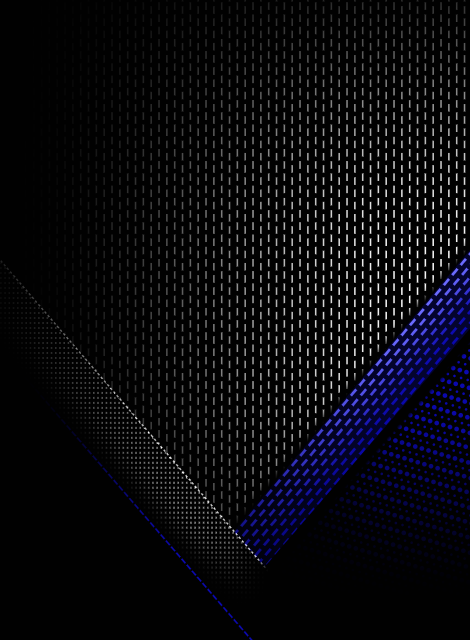
Write a Shadertoy shader that draws this background.

```glsl
const vec3 BASE = vec3(0.004);
const vec3 SILVER = vec3(0.96);
const vec3 DEEP_BLUE = vec3(0.012, 0.012, 0.15);
const vec3 ROYAL_BLUE = vec3(0.04, 0.03, 0.68);
const vec3 PALE_BLUE = vec3(0.42, 0.42, 1.0);

// Signed distance to a sloped line, positive above it
float lineDistance(vec2 p, vec2 anchor, float slope) {
    return (p.y - anchor.y - slope * (p.x - anchor.x)) / sqrt(1.0 + slope * slope);
}

float coverage(float d, float pixel) {
    return clamp(0.5 - d / pixel, 0.0, 1.0);
}

// Coordinates along and across a line of the given slope
vec2 alignTo(vec2 p, float slope) {
    vec2 along = normalize(vec2(1.0, slope));
    return vec2(dot(p, along), dot(p, vec2(-along.y, along.x)));
}

float box(vec2 p, vec2 halfSize) {
    vec2 q = abs(p) - halfSize;
    return length(max(q, 0.0)) + min(max(q.x, q.y), 0.0);
}

// Upright dashes; every other column is shifted by stagger
float dashGrid(vec2 p, vec2 pitch, vec2 phase, float stagger, vec2 halfSize, float pixel) {
    vec2 cell = p / pitch - phase;
    cell.y += stagger * mod(floor(cell.x + 0.5), 2.0);
    vec2 local = (fract(cell + 0.5) - 0.5) * pitch;
    return coverage(box(local, halfSize), pixel);
}

// Round dots; every other row is smaller and shifted
float dotRows(vec2 p, vec2 pitch, float largeRadius, float smallRadius, float pixel) {
    vec2 cell = p / pitch;
    float odd = mod(floor(cell.y), 2.0);
    cell.x += 0.5 * odd;
    vec2 local = (fract(cell) - 0.5) * pitch;
    return coverage(length(local) - mix(largeRadius, smallRadius, odd), pixel);
}

// Dashes strung along a single line
float stitch(float along, float across, float pitch, vec2 halfSize, float pixel) {
    float local = (fract(along / pitch) - 0.5) * pitch;
    return coverage(box(vec2(local, across), halfSize), pixel);
}

void mainImage(out vec4 fragColor, in vec2 fragCoord) {
    vec2 p = fragCoord / iResolution.y;
    float pixel = 1.0 / iResolution.y;

    // Main diagonals
    float leftSlope = -1.16;
    float bandSlope = 1.19;
    float leftEdge = lineDistance(p, vec2(0.0, 0.594), leftSlope);
    float blueEdge = lineDistance(p, vec2(0.0, 0.456), leftSlope);
    float bandTop = lineDistance(p, vec2(0.734, 0.609), bandSlope);
    float bandBottom = lineDistance(p, vec2(0.734, 0.486), 1.16);
    float aboveLeft = coverage(-leftEdge, pixel);
    vec3 color = BASE;

    // Silver dash field
    float fieldLight = smoothstep(0.02, 0.65, p.x)
        * (1.0 - smoothstep(0.6, 1.15, p.y)) * smoothstep(-0.1, 0.45, p.y);
    float field = dashGrid(p, vec2(0.01224, 0.0191), vec2(0.3, 0.86), 0.32,
        vec2(0.0012, 0.0058), pixel);
    float fieldMask = aboveLeft * smoothstep(0.0, 0.018, bandTop);
    color += SILVER * field * fieldLight * fieldMask;

    // Blue dash band
    vec2 bandUv = alignTo(p - vec2(0.734, 0.609), bandSlope);
    float bandMask = coverage(bandTop, pixel) * coverage(-bandBottom, pixel) * aboveLeft;
    float bandLight = smoothstep(0.3, 0.66, p.x);
    float highlight = smoothstep(-0.07, 0.0, bandTop) * bandLight;
    float bandDash = dashGrid(bandUv.yx, vec2(0.0116, 0.0205), vec2(-0.35, 0.0), 0.5,
        vec2(0.0021, 0.0064), pixel);
    vec3 dashColor = mix(ROYAL_BLUE * mix(0.65, 1.0, bandLight), PALE_BLUE, highlight);
    vec3 band = mix(DEEP_BLUE * mix(0.2, 1.2, bandLight), dashColor, bandDash);
    color = mix(color, band, bandMask);

    // Blue dot rows under the band
    vec2 dotUv = alignTo(p, -0.3);
    float dots = dotRows(dotUv, vec2(0.0108, 0.0112), 0.0036, 0.002, pixel);
    float dotMask = smoothstep(0.012, 0.022, -bandBottom) * aboveLeft;
    float dotLight = smoothstep(0.06, 0.4, p.y) * smoothstep(0.4, 0.64, p.x);
    color += ROYAL_BLUE * dots * dotMask * dotLight;

    // Fine silver mesh in the left strip
    float mesh = dashGrid(p, vec2(0.0066, 0.0078), vec2(0.2, 0.5), 0.0,
        vec2(0.0012, 0.0015), pixel);
    float meshMask = coverage(leftEdge, pixel) * smoothstep(0.0, 0.05, blueEdge);
    float meshLight = smoothstep(-0.06, 0.32, p.x) * smoothstep(0.05, 0.19, p.y)
        * (1.0 - smoothstep(0.36, 0.42, p.x));
    color += SILVER * 0.55 * mesh * meshMask * meshLight;

    // Stitched borders of the left strip
    float along = alignTo(p, leftSlope).x;
    float silverStitch = stitch(along, leftEdge, 0.0075, vec2(0.0018, 0.0011), pixel);
    float blueStitch = stitch(along, blueEdge, 0.0125, vec2(0.0045, 0.0013), pixel);
    float silverLight = smoothstep(-0.1, 0.3, p.x) * (1.0 - smoothstep(0.4, 0.42, p.x));
    color += SILVER * 0.8 * silverStitch * silverLight;
    color += ROYAL_BLUE * blueStitch * smoothstep(0.03, 0.3, p.x);

    fragColor = vec4(min(color, 1.0), 1.0);
}
```
